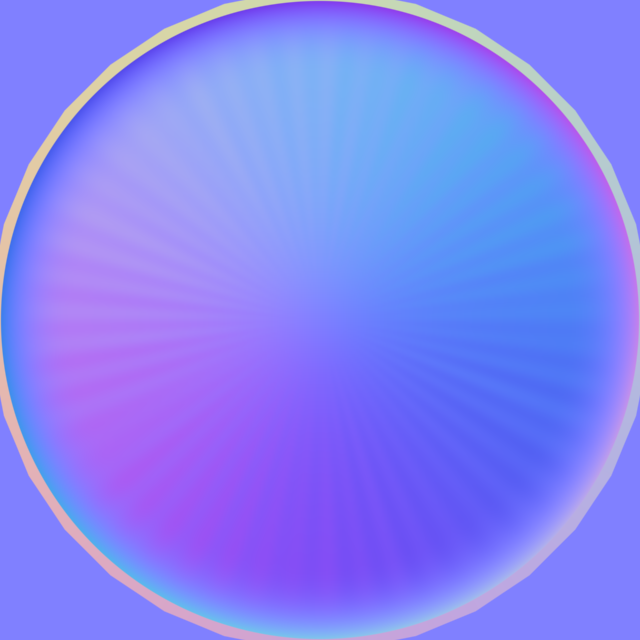
This texture map is drawn by a three.js fragment shader. Its source:

```glsl
// Tangent-space normal map of a pleated round cushion inside a faceted rim.
varying vec2 vUv;

const float TAU = 6.2831853;

// Layout, in half-canvas units from the centre
const float DISC_RADIUS = 0.997;
const float RIM_APOTHEM = 1.027;
const float RIM_SIDES = 32.0;
const float EDGE_SOFTNESS = 0.003;

// Dish slope and the rolled edge that reverses it
const float DISH_SLOPE = 0.22;
const float DISH_SOFTNESS = 0.16;
const float ROLL_START = 0.75;
const float ROLL_SLOPE = 0.48;
const float ROLL_POWER = 2.6;

// Radial pleats
const float PLEAT_COUNT = 48.0;
const float PLEAT_SLOPE = 0.017;
const float CREASE_SLOPE = 0.022;

// Rim colour and how it shifts across and up
const vec3 FLAT_NORMAL = vec3(0.5, 0.5, 1.0);
const vec3 RIM_COLOR = vec3(0.80, 0.745, 0.765);
const vec3 RIM_SHIFT_X = vec3(-0.10, 0.0, 0.095);
const vec3 RIM_SHIFT_Y = vec3(0.0, 0.105, -0.075);

float hash(float n) {
  return fract(sin(n * 12.9898 + 4.17) * 437.585);
}

// Value noise that closes seamlessly after one turn
float ringNoise(float turn, float cells) {
  float x = fract(turn) * cells;
  float cell = floor(x);
  float blend = smoothstep(0.0, 1.0, x - cell);
  return mix(hash(cell), hash(mod(cell + 1.0, cells)), blend);
}

float polygonDistance(float radius, float angle) {
  float sector = TAU / RIM_SIDES;
  float local = mod(angle + 0.5 * sector, sector) - 0.5 * sector;
  return radius * cos(local) - RIM_APOTHEM;
}

// Positive slopes lean toward the centre
float radialSlope(float r) {
  float dish = DISH_SLOPE * r / sqrt(r * r + DISH_SOFTNESS);
  float roll = clamp((r - ROLL_START) / (1.0 - ROLL_START), 0.0, 1.0);
  return dish - ROLL_SLOPE * pow(roll, ROLL_POWER);
}

float pleatSlope(float r, float angle) {
  float turn = angle / TAU;
  float wave = sin(angle * PLEAT_COUNT) * mix(0.5, 1.2, ringNoise(turn, 19.0));
  float crease = ringNoise(turn + 0.02 * r, 61.0) - 0.5;
  float fade = smoothstep(0.03, 0.65, r) * (1.0 - smoothstep(0.8, 0.98, r));
  return fade * (PLEAT_SLOPE * wave + CREASE_SLOPE * crease);
}

vec3 cushionNormal(float r, float angle, vec2 outward) {
  vec2 around = vec2(-outward.y, outward.x);
  vec2 tilt = outward * radialSlope(r) * vec2(-1.0, 1.0)
            + around * pleatSlope(r, angle);
  float height = sqrt(max(0.0, 1.0 - 4.0 * dot(tilt, tilt)));
  return vec3(0.5 + tilt, 0.5 + 0.5 * height);
}

float coverage(float signedDistance) {
  return 1.0 - smoothstep(-EDGE_SOFTNESS, EDGE_SOFTNESS, signedDistance);
}

void main() {
  vec2 p = vUv * 2.0 - 1.0;
  float r = length(p);
  vec2 outward = p / max(r, 0.0001);
  float angle = atan(p.y, p.x + step(r, 0.0) * 0.0001);

  // Flat surround, faceted rim, then cushion
  vec3 rim = RIM_COLOR + RIM_SHIFT_X * outward.x + RIM_SHIFT_Y * outward.y;
  vec3 color = mix(FLAT_NORMAL, rim, coverage(polygonDistance(r, angle)));
  vec3 cushion = cushionNormal(min(r / DISC_RADIUS, 1.0), angle, outward);
  color = mix(color, cushion, coverage(r - DISC_RADIUS));

  gl_FragColor = vec4(color, 1.0);
}
```
